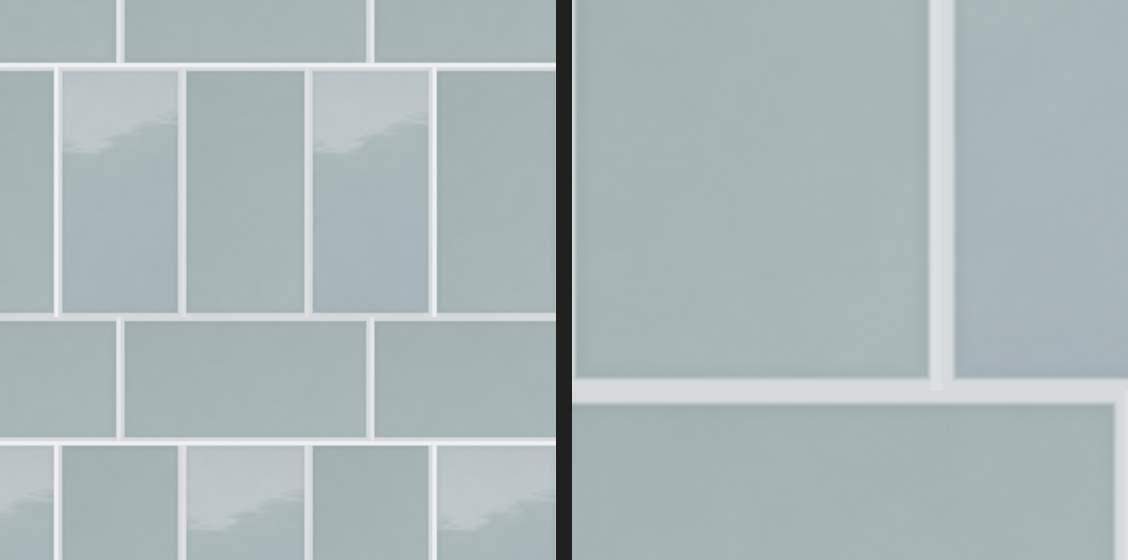
Left, the full canvas; right, a detail of the centre.
A Shadertoy shader for this pattern:

```glsl
// Grey-green glazed wall tiles: upright courses alternating with flat ones, pale grout, glossy reflections.

float hash(vec2 p) {
    vec3 h = fract(vec3(p.xyx) * 0.1031);
    h += dot(h, h.yzx + 33.33);
    return fract((h.x + h.y) * h.z);
}

float noise(vec2 p) {
    vec2 cell = floor(p), f = fract(p);
    f = f * f * (3.0 - 2.0 * f);
    return mix(mix(hash(cell), hash(cell + vec2(1, 0)), f.x),
               mix(hash(cell + vec2(0, 1)), hash(cell + vec2(1, 1)), f.x), f.y);
}

float band(float d, float halfWidth, float soft) {
    return 1.0 - smoothstep(halfWidth - soft, halfWidth + soft, abs(d));
}

// Grout joint: x = body coverage, y = bright core on the side given by the joint's parity
vec2 joint(float d, float index, float strength, float soft) {
    float side = mod(index, 2.0) < 0.5 ? -1.0 : 1.0;
    d += side * 0.010 * strength;
    return vec2(band(d, 0.033, soft),
                strength * band(d - side * 0.014, 0.016, soft));
}

// Glaze of an upright tile catching the light; uv spans 1 x 2, downwards
vec3 glossyGlaze(vec2 uv, vec2 seed) {
    vec3 glaze = mix(vec3(0.665, 0.718, 0.727), vec3(0.658, 0.708, 0.732),
                     smoothstep(0.8, 2.0, uv.y + 0.3 * uv.x));
    float ripple = noise(uv * vec2(5, 19) + seed) - 0.5;
    ripple += 0.5 * (noise(uv * vec2(13, 42) + seed) - 0.5);
    float rim = 0.66 - 0.25 * smoothstep(0.25, 1.0, uv.x) + 0.13 * ripple;
    float sheen = 1.0 - smoothstep(rim - 0.07, rim + 0.05, uv.y);
    float halo = 1.0 - smoothstep(rim - 0.1, rim + 0.32, uv.y);
    vec3 light = mix(vec3(0.725, 0.762, 0.775), vec3(0.745, 0.778, 0.788),
                     smoothstep(0.0, 0.45, uv.y));
    return mix(glaze, light, 0.8 * sheen + 0.2 * halo);
}

void mainImage(out vec4 fragColor, in vec2 fragCoord) {
    // One unit is the short side of a tile; y runs downwards
    float scale = 4.455 / iResolution.y;
    vec2 p = vec2(fragCoord.x, iResolution.y - fragCoord.y) * scale - vec2(0.452, 0.522);
    float soft = max(scale, 0.010);
    float course = floor(p.y / 3.0);
    float y = mod(p.y, 3.0);
    bool upright = y < 2.0;

    // Tile layout: two units of upright tiles, then one unit of flat tiles
    float column = upright ? floor(p.x) : floor((p.x - 0.5) / 2.0);
    vec2 size = upright ? vec2(1, 2) : vec2(2, 1);
    vec2 uv = upright ? vec2(p.x - column, y)
                      : vec2(p.x - 0.5 - 2.0 * column, y - 2.0);

    // Glaze: gentle diagonal shading, every other upright tile reflective
    float shade = dot(uv / size, vec2(0.4, 0.6));
    vec3 color = mix(vec3(0.637, 0.692, 0.698), vec3(0.667, 0.722, 0.730), shade);
    if (upright && mod(column + course, 2.0) < 0.5)
        color = glossyGlaze(uv, vec2(3.7, 8.2));
    color += 0.008 * (noise(p * 9.0 + 40.0) - 0.5) + 0.006 * (noise(p * 45.0 + 90.0) - 0.5);

    // Slight darkening along the tile edges
    vec2 inset = min(uv, size - uv);
    color -= 0.022 * (1.0 - smoothstep(0.03, 0.085, min(inset.x, inset.y)));

    // Vertical joints
    float line = upright ? round(p.x) : round((p.x - 0.5) / 2.0);
    float dx = upright ? p.x - line : p.x - 0.5 - 2.0 * line;
    float strength = upright ? (mod(line, 3.0) < 0.5 ? 1.0 : 0.3) : 0.6;
    vec2 grout = joint(dx, line, strength, soft);

    // Horizontal joints: bright above upright courses, plain below them
    float top = round(p.y / 3.0);
    grout = max(grout, joint(p.y - 3.0 * top, top, 1.0, soft));
    grout = max(grout, joint(y - 2.0, course, 0.0, soft));

    color = mix(color, vec3(0.835, 0.852, 0.858), grout.x);
    color = mix(color, vec3(0.935, 0.940, 0.950), grout.y);
    fragColor = vec4(color, 1.0);
}
```
